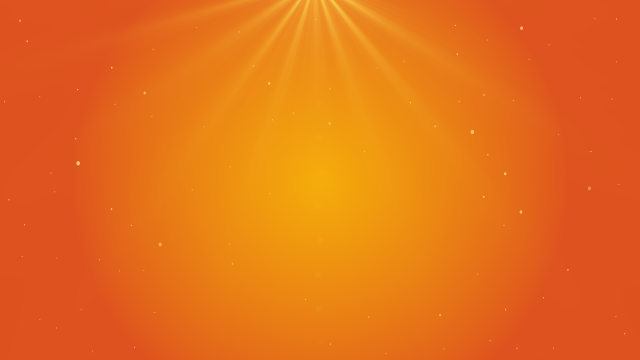
This background is drawn by a WebGL 1 fragment shader. Its source:

```glsl
precision highp float;
// Warm orange backdrop: amber glow, fan of light rays from the top edge, drifting sparks.
uniform vec2 u_resolution;

#define GLOW_RADIUS 0.69
#define GLOW_CURVE 0.85
#define RAY_SOURCE vec2(-0.014, 1.058)
#define RAY_FIRST -1.28
#define RAY_STEP 0.325
#define RAY_GAIN 0.62
#define SPARK_CELL 0.1
#define SPARK_DENSITY 0.58

const vec3 EDGE_ORANGE = vec3(0.868, 0.318, 0.120);
const vec3 CORE_AMBER = vec3(0.960, 0.675, 0.035);
const vec3 RAY_GOLD = vec3(0.965, 0.730, 0.190);
const vec3 SOURCE_YELLOW = vec3(1.000, 0.890, 0.360);
const vec3 SPARK_CREAM = vec3(1.000, 0.800, 0.450);

float hash(vec2 p) {
  return fract(sin(dot(p, vec2(127.1, 311.7))) * 43758.5453);
}

float noise(float x) {
  float i = floor(x);
  float f = fract(x);
  return mix(hash(vec2(i, 3.0)), hash(vec2(i + 1.0, 3.0)), f * f * (3.0 - 2.0 * f));
}

// Broad beams at even angles, broken up by fine angular streaks.
float rayFan(float angle) {
  float beams = 0.0;
  for (int i = 0; i < 8; i++) {
    float id = float(i);
    float center = RAY_FIRST + RAY_STEP * id;
    float width = mix(0.045, 0.085, hash(vec2(id, 7.0)));
    float offset = (angle - center) / width;
    float strength = mix(0.25, 1.0, smoothstep(0.0, 0.3, abs(center)));
    beams += strength * exp(-offset * offset);
  }
  float streaks = 0.6 * noise(angle * 13.0 + 40.0) + 0.4 * noise(angle * 34.0 + 90.0);
  return beams * (0.45 + 0.55 * streaks) + 0.3 * streaks * streaks;
}

// One small dot per occupied cell, sparser near the centre.
float sparks(vec2 p, float pixel) {
  vec2 cell = floor(p / SPARK_CELL);
  vec2 jitter = vec2(hash(cell + 11.3), hash(cell + 27.9));
  vec2 spot = (cell + 0.1 + 0.8 * jitter) * SPARK_CELL;
  float size = mix(0.0014, 0.0050, pow(hash(cell + 41.7), 5.0));
  float density = SPARK_DENSITY * mix(0.55, 1.0, smoothstep(0.1, 0.6, length(spot - vec2(0.0, 0.5))));
  float present = step(hash(cell + 63.1), density);
  float dist = length((p - spot) * vec2(1.0, 0.85));
  float dot_ = 1.0 - smoothstep(size - 0.5 * pixel, size + 0.5 * pixel, dist);
  return present * dot_ * mix(0.45, 0.95, hash(cell + 85.5));
}

// Faint soft discs strung along the vertical axis.
float axisMotes(vec2 p) {
  float row = floor(p.y / 0.095);
  vec2 spot = vec2(0.012 * (hash(vec2(row, 5.0)) - 0.5), (row + 0.5) * 0.095);
  float mote = 1.0 - smoothstep(0.004, 0.012, length(p - spot));
  return mote * smoothstep(0.02, 0.1, p.y) * (1.0 - smoothstep(0.65, 0.8, p.y));
}

void main() {
  float pixel = 1.0 / u_resolution.y;
  vec2 p = (gl_FragCoord.xy - vec2(0.5 * u_resolution.x, 0.0)) * pixel;

  // Round amber glow
  float glow = max(0.0, 1.0 - length(p - vec2(0.0, 0.495)) / GLOW_RADIUS);
  vec3 color = mix(EDGE_ORANGE, CORE_AMBER, pow(glow, GLOW_CURVE));

  // Light rays fading away from their source
  vec2 fromSource = p - RAY_SOURCE;
  float reach = length(fromSource);
  float angle = atan(fromSource.x, -fromSource.y);
  float fan = rayFan(angle);
  float rays = fan * exp(-reach * 3.6) + 0.16 * exp(-reach * 2.8);
  color = mix(color, RAY_GOLD, clamp(RAY_GAIN * rays, 0.0, 0.85));

  // Bright spill at the source
  float spill = exp(-reach * 11.0) * (0.45 + 1.2 * fan);
  color = mix(color, SOURCE_YELLOW, clamp(spill, 0.0, 0.9));

  // Motes and sparks
  color = mix(color, RAY_GOLD, 0.13 * axisMotes(p));
  color = mix(color, SPARK_CREAM, sparks(p, pixel));

  gl_FragColor = vec4(color, 1.0);
}
```
